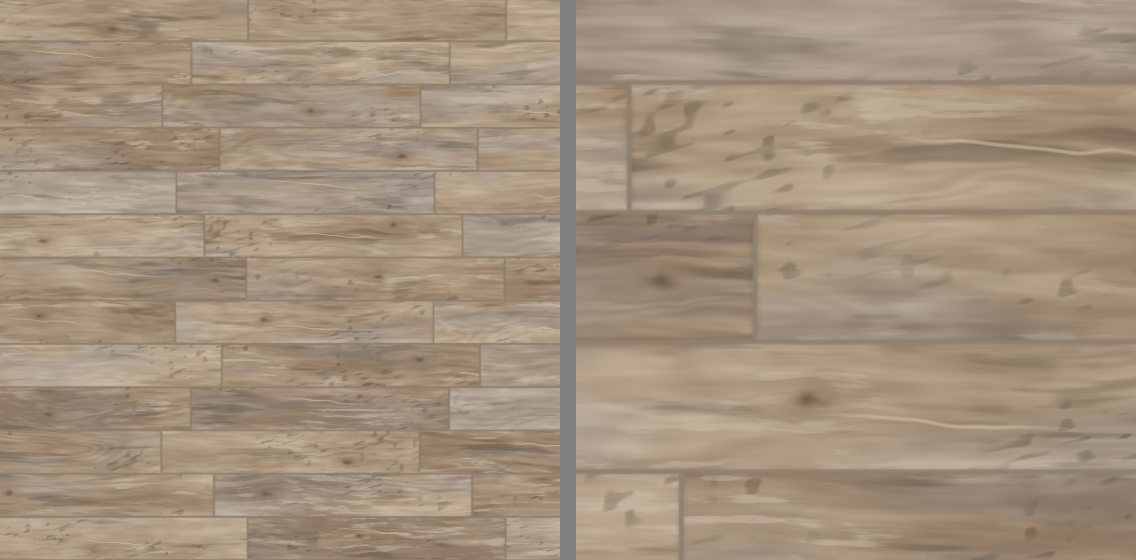
Left, the full canvas; right, a detail of the centre.
Write a three.js fragment shader that draws this texture.

```glsl
varying vec2 vUv;

float hash(vec2 p) {
  return fract(sin(dot(p, vec2(12.989, 78.233))) * 43758.5);
}

float noise(vec2 p) {
  vec2 i = floor(p);
  vec2 f = fract(p);
  f = f * f * (3.0 - 2.0 * f);
  float low = mix(hash(i), hash(i + vec2(1.0, 0.0)), f.x);
  float high = mix(hash(i + vec2(0.0, 1.0)), hash(i + 1.0), f.x);
  return mix(low, high, f.y);
}

float fbm(vec2 p) {
  float sum = 0.0;
  float weight = 0.533;
  for (int i = 0; i < 4; i++) {
    sum += weight * noise(p);
    p = p * 2.03 + 7.3;
    weight *= 0.5;
  }
  return sum;
}

float pick(vec4 values, float index) {
  return dot(values, vec4(equal(vec4(0.0, 1.0, 2.0, 3.0), vec4(index))));
}

// Staggered position of the first joint in each row, from the top
float firstJoint(float row) {
  return pick(vec4(0.443, 0.342, 0.290, 0.392), row)
       + pick(vec4(0.315, 0.365, 0.440, 0.313), row - 4.0)
       + pick(vec4(0.396, 0.341, 0.288, 0.382), row - 8.0)
       + pick(vec4(0.442, 0.0, 0.0, 0.0), row - 12.0);
}

void main() {
  // Plank layout: thirteen rows
  vec2 plankSize = vec2(0.461, 0.0772);
  float down = (1.0 - vUv.y) * 12.95 + 0.047;
  float row = floor(down);
  float along = (vUv.x - firstJoint(row)) / plankSize.x;
  vec2 id = vec2(floor(along), row);
  vec2 cell = vec2(fract(along), fract(down)) * plankSize;
  vec2 toEdge = min(cell, plankSize - cell);
  float seamDistance = min(toEdge.x, toEdge.y);

  // Per-plank variation
  float tone = hash(id + 3.1);
  float greyness = smoothstep(0.72, 1.0, hash(id + 8.7));
  vec2 seed = 30.0 * vec2(hash(id + 17.3), hash(id + 29.9));

  // Knot, with the grain bending around it
  vec2 knotCentre = plankSize * mix(vec2(0.12, 0.25), vec2(0.9, 0.75),
                    vec2(hash(id + 41.3), hash(id + 53.7)));
  float hasKnot = step(0.45, hash(id + 61.1));
  vec2 fromKnot = (cell - knotCentre) * vec2(1.0, 2.0);
  fromKnot += 0.008 * (vec2(noise(cell * 90.0 + seed), noise(cell * 110.0 - seed)) - 0.5);
  float knotReach = hasKnot * exp(-dot(fromKnot, fromKnot) * 1400.0);
  float knotCore = hasKnot * exp(-dot(fromKnot, fromKnot) * 16000.0);

  vec2 p = cell + seed;
  p.y -= (cell.y - knotCentre.y) * 0.6 * knotReach;
  p.y += 0.014 * (noise(p * vec2(8.0, 16.0)) - 0.5);

  // Grain from broad bands down to fine pores
  float broad = fbm(p * vec2(5.0, 26.0));
  float grain = fbm(p * vec2(13.0, 120.0));
  float pores = noise(p * vec2(42.0, 250.0));
  float rings = sin(fbm(p * vec2(3.0, 15.0) + 4.0) * 75.0);
  float ringMask = smoothstep(0.5, 0.75, noise(p * vec2(6.0, 18.0) + 11.0));

  float shade = 0.5 + 0.42 * (tone - 0.5) + 1.0 * (broad - 0.5)
              + 0.75 * (grain - 0.5) + 0.22 * (pores - 0.5)
              + 0.09 * rings * ringMask;
  vec3 darkOak = vec3(0.565, 0.473, 0.382);
  vec3 paleOak = vec3(0.765, 0.690, 0.595);
  vec3 color = mix(darkOak, paleOak, clamp(shade, 0.0, 1.0));

  // Weathered grey planks and patches
  float greyPatch = smoothstep(0.5, 0.75, fbm(p * vec2(4.0, 22.0) + 23.0));
  vec3 silver = vec3(dot(color, vec3(0.333))) + vec3(0.045, 0.005, -0.035);
  color = mix(color, silver, clamp(0.65 * greyness + 0.6 * greyPatch, 0.0, 0.85));
  color += 0.03 * greyness;

  // Limed streaks, denser along the long edges
  float limeMask = smoothstep(0.45, 0.75, noise(p * vec2(7.0, 32.0) + 5.0));
  limeMask = max(limeMask, 0.7 * smoothstep(0.016, 0.002, toEdge.y));
  float lime = smoothstep(0.52, 0.72, fbm(p * vec2(24.0, 170.0) + 9.0));
  color = mix(color, vec3(0.80, 0.745, 0.67), 0.5 * lime * limeMask);

  // Short dark flecks and long dark streaks
  float fleckMask = smoothstep(0.5, 0.8, noise(p * vec2(9.0, 28.0) + 31.0));
  float fleck = smoothstep(0.68, 0.9, noise((p + vec2(0.0, p.x * 0.25)) * vec2(85.0, 190.0)));
  float streak = smoothstep(0.62, 0.78, fbm(p * vec2(9.0, 75.0) + 47.0));
  color *= 1.0 - 0.16 * fleck * fleckMask - 0.14 * streak;

  // Fine pale crack on some planks
  float crackY = plankSize.y * (0.3 + 0.4 * tone) + 0.08 * (cell.x - 0.23)
               + 0.006 * (noise(vec2(cell.x * 45.0, tone * 90.0)) - 0.5);
  float crackSpan = smoothstep(0.14, 0.2, cell.x) * smoothstep(0.34, 0.26, cell.x);
  float crack = smoothstep(0.0018, 0.0003, abs(cell.y - crackY)) * crackSpan;
  color = mix(color, vec3(0.82, 0.74, 0.63), 0.6 * crack * step(0.72, hash(id + 77.7)));

  // Knot stain and core
  color = mix(color, vec3(0.53, 0.43, 0.34), 0.4 * knotReach);
  color = mix(color, vec3(0.36, 0.29, 0.23), 0.65 * knotCore);

  // Grout seams with a softly shaded edge
  color *= 1.0 - 0.05 * smoothstep(0.005, 0.001, seamDistance);
  color = mix(color, vec3(0.56, 0.50, 0.43), 0.9 * smoothstep(0.0023, 0.0006, seamDistance));

  gl_FragColor = vec4(color, 1.0);
}
```
